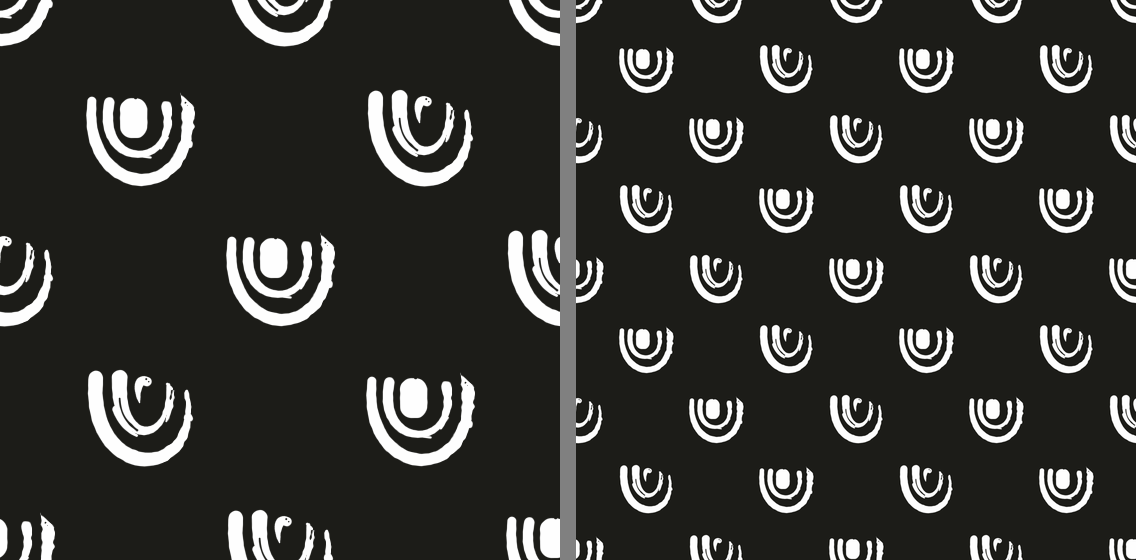
Left: one tile. Right: repeated 2 by 2.
Reproduce this pattern procedurally as a WebGL 1 fragment shader.

```glsl
precision highp float;
// Two alternating hand-painted nested U arches, white on near-black, on a staggered 4 by 4 lattice.

uniform vec2 u_resolution;

const float CELLS = 4.0;        // lattice cells across and down
const float CELL_SIZE = 2.88;   // width of one cell in motif units
const vec3 INK = vec3(0.11, 0.11, 0.095);
const vec3 PAINT = vec3(0.995);

float hash(vec2 p) {
  return fract(sin(dot(p, vec2(41.3, 289.1))) * 4375.5);
}

float valueNoise(vec2 p) {
  vec2 i = floor(p);
  vec2 f = fract(p);
  f = f * f * (3.0 - 2.0 * f);
  vec2 e = vec2(1.0, 0.0);
  return mix(mix(hash(i), hash(i + e.xy), f.x),
             mix(hash(i + e.yx), hash(i + e.xx), f.x), f.y);
}

float disc(vec2 p, vec2 center, float radius) {
  return length(p - center) - radius;
}

float roundedBox(vec2 p, vec2 halfSize, float radius) {
  vec2 q = abs(p) - halfSize + radius;
  return length(max(q, 0.0)) + min(max(q.x, q.y), 0.0) - radius;
}

// Tapered segment: xy is the position, z the radius
float taper(vec2 p, vec3 a, vec3 b) {
  vec2 along = b.xy - a.xy;
  float t = clamp(dot(p - a.xy, along) / dot(along, along), 0.0, 1.0);
  return length(p - a.xy - along * t) - mix(a.z, b.z, t);
}

vec3 cubic(vec3 a, vec3 b, vec3 c, vec3 d, float t) {
  float s = 1.0 - t;
  return s * s * s * a + 3.0 * s * t * (s * b + t * c) + t * t * t * d;
}

// Cubic brush stroke whose radius follows the same curve as its path
float brush(vec2 p, vec3 a, vec3 b, vec3 c, vec3 d) {
  float dist = 10.0;
  vec3 last = a;
  for (int i = 1; i <= 20; i++) {
    vec3 next = cubic(a, b, c, d, float(i) / 20.0);
    dist = min(dist, taper(p, last, next));
    last = next;
  }
  return dist;
}

// Dry-brush wear, strongest on the right-hand side
float wear(vec2 p) {
  float amount = mix(0.012, 0.05, smoothstep(0.3, 0.8, p.x));
  return amount * (valueNoise(p * 11.0) - 0.5);
}

// Two nested arches around a solid oval
float ovalArch(vec2 p) {
  float outer = brush(p, vec3(-0.99, 0.80, 0.09), vec3(-1.22, -1.30, 0.17),
                         vec3(1.33, -1.46, 0.09), vec3(0.96, 0.92, 0.13));
  outer = min(outer, disc(p, vec2(1.0, -0.08), 0.09));
  outer = min(outer, disc(p, vec2(1.02, 0.62), 0.09));
  outer = max(outer, 0.707 * (p.x + p.y - 1.78));
  outer = max(outer, -disc(p, vec2(0.94, 0.77), 0.022));
  outer = max(outer, -disc(p, vec2(0.98, 0.71), 0.014));

  float inner = brush(p, vec3(-0.63, 0.77, 0.11), vec3(-0.92, -0.64, 0.11),
                         vec3(0.83, -0.64, 0.02), vec3(0.54, 0.70, 0.10));
  inner = min(inner, taper(p, vec3(-0.30, -0.30, 0.02), vec3(0.22, -0.36, 0.02)));
  inner = min(inner, taper(p, vec3(0.43, -0.16, 0.04), vec3(0.56, 0.05, 0.03)));

  float oval = roundedBox(p - vec2(-0.13, 0.45), vec2(0.28, 0.41), 0.24);
  oval = max(oval, -disc(p, vec2(-0.09, 0.88), 0.04));
  return min(min(outer, inner), oval) + wear(p);
}

// Two nested arches, the inner one split, around a small drop
float splitArch(vec2 p) {
  float outer = brush(p, vec3(-0.91, 0.86, 0.15), vec3(-1.10, -1.33, 0.16),
                         vec3(1.33, -1.32, 0.16), vec3(0.96, 0.60, 0.03));
  outer = min(outer, disc(p, vec2(1.0, 0.05), 0.10));

  float inner = brush(p, vec3(-0.42, 0.87, 0.16), vec3(-0.52, -0.56, 0.13),
                         vec3(0.68, -0.56, 0.04), vec3(0.58, 0.72, 0.04));
  inner = min(inner, brush(p, vec3(-0.49, 0.22, 0.08), vec3(-0.40, -0.08, 0.05),
                              vec3(-0.24, -0.23, 0.04), vec3(-0.07, -0.32, 0.03)));
  inner = max(inner, -brush(p, vec3(-0.42, 0.44, 0.02), vec3(-0.40, 0.14, 0.01),
                               vec3(-0.30, -0.03, 0.02), vec3(-0.06, -0.21, 0.025)));
  inner = min(inner, brush(p, vec3(0.70, 0.60, 0.02), vec3(0.66, 0.42, 0.03),
                              vec3(0.62, 0.22, 0.07), vec3(0.54, -0.03, 0.02)));
  inner = min(inner, taper(p, vec3(0.56, 0.74, 0.03), vec3(0.66, 0.64, 0.015)));

  float drop = brush(p, vec3(0.14, 0.79, 0.10), vec3(-0.06, 0.88, 0.11),
                        vec3(-0.06, 0.57, 0.07), vec3(-0.01, 0.36, 0.01));
  drop = max(drop, -disc(p, vec2(0.13, 0.84), 0.018));
  drop = max(drop, -disc(p, vec2(0.18, 0.79), 0.014));
  return min(min(outer, inner), drop) + wear(p);
}

void main() {
  vec2 grid = gl_FragCoord.xy / u_resolution * CELLS;
  vec2 cell = floor(grid + 0.5);
  vec2 p = (grid - cell) * CELL_SIZE;

  // Diagonals alternate: oval arch, empty, split arch, empty
  float kind = mod(cell.x + cell.y, 4.0);
  float dist = 1.0;
  if (kind < 0.5) dist = ovalArch(p);
  else if (abs(kind - 2.0) < 0.5) dist = splitArch(p);

  float edge = 0.75 * CELLS * CELL_SIZE / min(u_resolution.x, u_resolution.y);
  gl_FragColor = vec4(mix(PAINT, INK, smoothstep(-edge, edge, dist)), 1.0);
}
```
